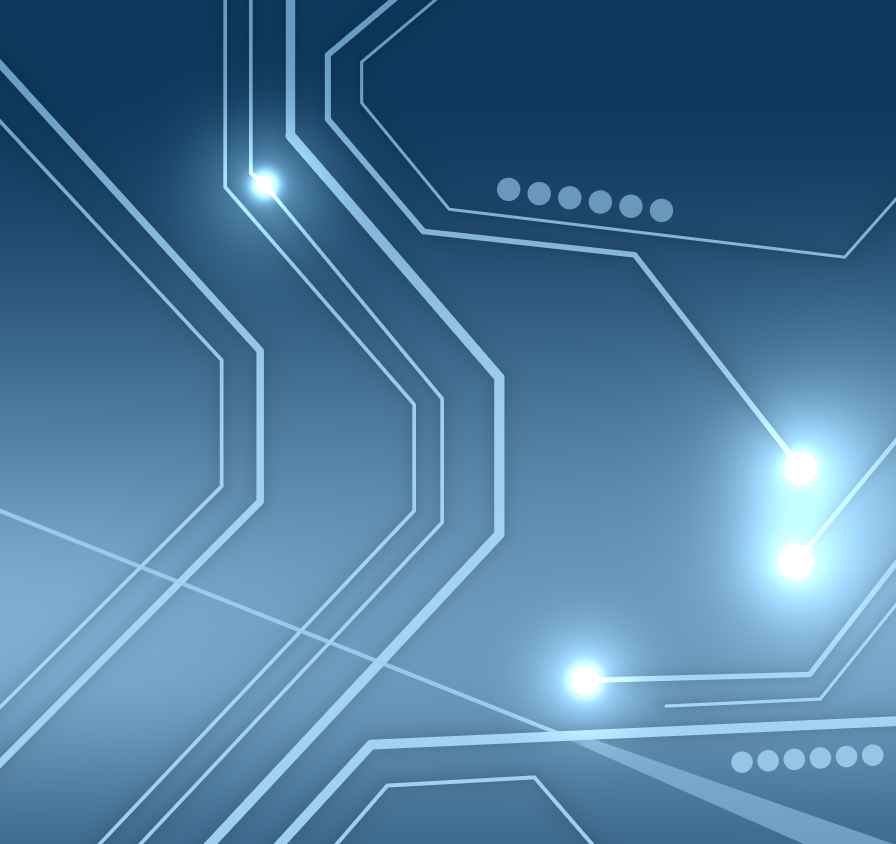
Write a WebGL 1 fragment shader that draws this background.

```glsl
precision highp float;
// Blue circuit-board backdrop: bent light traces over a vertical gradient.
// Traces are segment distances; nodes are falloff glows and dots repeat in rows.
// Space is a 7.68 x 7.22 sheet measured from the top left.
uniform vec2 u_resolution;

const vec2 SHEET = vec2(7.68, 7.22);

float segment(vec2 p, vec2 a, vec2 b) {
  vec2 ab = b - a;
  return length(p - a - ab * clamp(dot(p - a, ab) / dot(ab, ab), 0.0, 1.0));
}

float path3(vec2 p, vec2 a, vec2 b, vec2 c) {
  return min(segment(p, a, b), segment(p, b, c));
}

float path4(vec2 p, vec2 a, vec2 b, vec2 c, vec2 d) {
  return min(path3(p, a, b, c), segment(p, c, d));
}

// Antialiased coverage of everything closer than halfWidth
float cover(float dist, float halfWidth) {
  return clamp((halfWidth - dist) * u_resolution.y / SHEET.y + 0.5, 0.0, 1.0);
}

// Six dots spaced evenly from first to last
float dotRow(vec2 p, vec2 first, vec2 last, float radius) {
  float dist = 10.0;
  for (int i = 0; i < 6; i++) {
    dist = min(dist, length(p - mix(first, last, float(i) / 5.0)));
  }
  return cover(dist, radius);
}

// Signed distance to the nearest trace edge, negative inside
float traces(vec2 p) {
  // Left pair
  float d = path4(p, vec2(-0.1, 0.44), vec2(2.23, 3.0), vec2(2.23, 4.29), vec2(-0.1, 6.63)) - 0.032;
  d = min(d, path4(p, vec2(-0.1, 0.93), vec2(1.9, 3.08), vec2(1.9, 4.16), vec2(-0.1, 6.15)) - 0.016);

  // Central bundle
  d = min(d, segment(p, vec2(1.93, -0.1), vec2(1.93, 1.6)) - 0.016);
  d = min(d, path4(p, vec2(1.93, 1.6), vec2(3.55, 3.46), vec2(3.55, 4.37), vec2(0.76, 7.32)) - 0.016);
  d = min(d, path3(p, vec2(2.15, -0.1), vec2(2.15, 1.48), vec2(2.27, 1.58)) - 0.016);
  d = min(d, path4(p, vec2(2.27, 1.58), vec2(3.79, 3.41), vec2(3.79, 4.47), vec2(1.11, 7.32)) - 0.016);
  d = min(d, segment(p, vec2(2.49, -0.1), vec2(2.49, 1.16)) - 0.04);
  d = min(d, path4(p, vec2(2.49, 1.16), vec2(4.28, 3.23), vec2(4.28, 4.57), vec2(1.71, 7.32)) - 0.044);

  // Upper right pair
  d = min(d, path4(p, vec2(3.49, -0.1), vec2(2.81, 0.47), vec2(2.81, 1.02), vec2(3.63, 1.98)) - 0.026);
  d = min(d, path3(p, vec2(3.63, 1.98), vec2(5.44, 2.18), vec2(6.86, 4.0)) - 0.024);
  d = min(d, path4(p, vec2(3.85, -0.1), vec2(3.1, 0.53), vec2(3.1, 0.88), vec2(3.85, 1.79)) - 0.013);
  d = min(d, path3(p, vec2(3.85, 1.79), vec2(7.24, 2.2), vec2(7.78, 1.59)) - 0.013);

  // Lower right traces
  d = min(d, segment(p, vec2(6.82, 4.81), vec2(7.78, 3.65)) - 0.02);
  d = min(d, path3(p, vec2(5.02, 5.82), vec2(6.94, 5.77), vec2(7.78, 4.69)) - 0.023);
  d = min(d, path3(p, vec2(5.71, 6.04), vec2(7.03, 5.98), vec2(7.78, 5.05)) - 0.014);

  // Bottom frame
  d = min(d, path3(p, vec2(2.31, 7.32), vec2(3.18, 6.37), vec2(7.78, 6.165)) - 0.042);
  return min(d, path4(p, vec2(2.8, 7.32), vec2(3.32, 6.72), vec2(4.58, 6.65), vec2(5.16, 7.32)) - 0.017);
}

// Diagonal beam: a hairline that opens into a wide wedge
float beam(vec2 p) {
  float thin = 0.85 * cover(segment(p, vec2(-0.1, 4.33), vec2(4.85, 6.3)), 0.018);
  float along = dot(p - vec2(4.8, 6.26), vec2(0.93, 0.367));
  float across = abs(dot(p - vec2(4.8, 6.26), vec2(-0.367, 0.93)));
  float wedge = cover(across, 0.035 + 0.04 * along) * smoothstep(-0.05, 0.3, along);
  return max(thin, 0.5 * wedge);
}

// White core, tight bloom and soft halo of a node
vec3 node(vec2 p, vec2 center, float halo) {
  float r = length(p - center);
  return vec3(0.75, 0.9, 1.0) * (exp(-r * r * 75.0) + 0.3 * exp(-r * 7.0))
       + vec3(0.22, 0.26, 0.27) * exp(-r * r / (halo * halo));
}

void main() {
  vec2 uv = gl_FragCoord.xy / u_resolution;
  vec2 p = vec2(uv.x, 1.0 - uv.y) * SHEET;

  // Gradient, dark at the top and fading again at the bottom
  float light = smoothstep(0.6, 5.4, p.y) * (1.0 - 0.5 * smoothstep(5.7, 7.5, p.y));
  vec3 color = mix(vec3(0.055, 0.22, 0.36), vec3(0.41, 0.59, 0.73), light);

  // Broad pools of light on the left and right edges
  vec2 leftPool = (p - vec2(0.0, 5.3)) / vec2(2.6, 1.2);
  vec2 rightPool = (p - vec2(7.3, 4.3)) / vec2(1.1, 1.4);
  color += vec3(0.08, 0.09, 0.09) * exp(-dot(leftPool, leftPool));
  color += vec3(0.17, 0.19, 0.19) * exp(-dot(rightPool, rightPool));

  // Traces with a faint shadow, brighter toward the bottom
  float edge = traces(p);
  color *= 1.0 - 0.1 * exp(-max(edge, 0.0) * 14.0);
  vec3 lineColor = mix(vec3(0.45, 0.66, 0.82), vec3(0.68, 0.87, 0.99), smoothstep(0.0, 4.0, p.y));
  color = mix(color, lineColor, 0.88 * cover(edge, 0.0));
  color = mix(color, vec3(0.63, 0.82, 0.95), beam(p));

  // Dot rows
  color = mix(color, vec3(0.45, 0.63, 0.77), 0.9 * dotRow(p, vec2(4.36, 1.62), vec2(5.67, 1.8), 0.1));
  color = mix(color, vec3(0.62, 0.8, 0.92), 0.9 * dotRow(p, vec2(6.36, 6.52), vec2(7.48, 6.46), 0.092));

  // Glowing nodes
  color += node(p, vec2(2.27, 1.58), 0.6) + node(p, vec2(6.86, 4.0), 0.55);
  color += node(p, vec2(6.82, 4.81), 0.5) + node(p, vec2(5.02, 5.82), 0.45);
  gl_FragColor = vec4(min(color, 1.0), 1.0);
}
```
